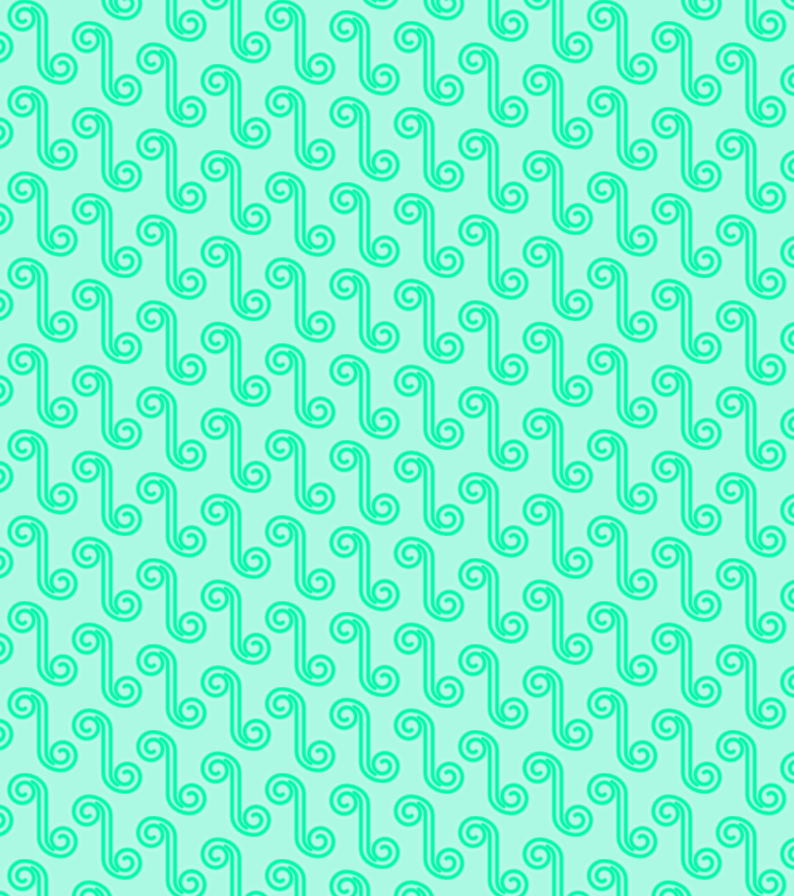
Give the GLSL for this pattern, as a WebGL 1 fragment shader.

```glsl
precision highp float;
// Staggered columns of double-stemmed S scrolls with spiral ends, mint on pale mint.

uniform vec2 u_resolution;

#define ROWS 10.425                      // repeats down the canvas height
#define COLUMN_STEP 0.7493               // column spacing, in row heights
#define ORIGIN vec2(0.4955, 0.935)       // centre of a scroll in column 0
#define LINE_WIDTH 0.045
#define STEM_OFFSET 0.0425               // each stem line from the scroll axis
#define CURL_CENTRE vec2(0.222, -0.288)
#define CURL_RADIUS 0.187
#define CURL_SHRINK 0.0225               // radius lost per quarter turn
#define CURL_END 6.3                     // quarter turns past the lowest point
#define GROUND vec3(0.672, 0.978, 0.892)
#define HALO vec3(0.710, 0.975, 0.912)
#define INK vec3(0.025, 0.970, 0.670)

const float QUARTER = 1.5707963;
const int CURL_STEPS = 46;
const int HOOK_STEPS = 6;

float segmentDistance(vec2 p, vec2 a, vec2 b) {
  vec2 pa = p - a, ba = b - a;
  return length(pa - ba * clamp(dot(pa, ba) / dot(ba, ba), 0.0, 1.0));
}

// Outer line: t = -1 leaves the stem, t = 0 is lowest, then it winds inward.
vec2 curlPoint(float t) {
  float a = (t - 1.0) * QUARTER;
  vec2 dir = vec2(cos(a), sin(a));
  if (t < 0.0) {
    vec2 bend = vec2(CURL_CENTRE.x + STEM_OFFSET, 0.215);
    float lowest = CURL_CENTRE.y - CURL_RADIUS;
    return vec2(CURL_CENTRE.x, lowest + bend.y) + dir * bend;
  }
  return CURL_CENTRE + dir * (CURL_RADIUS - CURL_SHRINK * t);
}

// Inner line: a short hook that stops beside the spiral.
vec2 hookPoint(float t) {
  float a = (t - 1.0) * QUARTER;
  return vec2(0.2, -0.27) + vec2(cos(a), sin(a)) * vec2(0.2 - STEM_OFFSET, 0.14);
}

// Lower half of the scroll; the upper half is the same turned by 180 degrees.
float scrollDistance(vec2 p) {
  if (p.y > 0.0) p = -p;
  vec2 a = curlPoint(-1.0);
  float d = segmentDistance(p, vec2(-STEM_OFFSET, 0.0), a);
  for (int i = 1; i <= CURL_STEPS; i++) {
    vec2 b = curlPoint(mix(-1.0, CURL_END, float(i) / float(CURL_STEPS)));
    d = min(d, segmentDistance(p, a, b));
    a = b;
  }
  a = hookPoint(-1.0);
  d = min(d, segmentDistance(p, vec2(STEM_OFFSET, 0.0), a));
  for (int i = 1; i <= HOOK_STEPS; i++) {
    vec2 b = hookPoint(mix(-1.0, -0.33, float(i) / float(HOOK_STEPS)));
    d = min(d, segmentDistance(p, a, b));
    a = b;
  }
  return d;
}

// Columns descend by a quarter row each, but by an eighth into columns 5 and 6.
float columnDrop(float column) {
  return 0.25 * column - 0.125 * (step(4.5, column) + step(5.5, column));
}

float columnDistance(vec2 p, float column) {
  float y = p.y + columnDrop(column);
  return scrollDistance(vec2(p.x - column * COLUMN_STEP, fract(y + 0.5) - 0.5));
}

void main() {
  float pixel = ROWS / u_resolution.y;
  vec2 p = gl_FragCoord.xy * pixel - ORIGIN;

  // Scrolls reach past their column, so the closer neighbour counts too.
  float place = p.x / COLUMN_STEP;
  float column = floor(place + 0.5);
  float neighbour = column + (place > column ? 1.0 : -1.0);
  float d = min(columnDistance(p, column), columnDistance(p, neighbour));
  d -= 0.5 * LINE_WIDTH;

  // Soft ink edge with a faint pale fringe around it.
  float edge = max(0.016, 0.75 * pixel);
  float fringe = smoothstep(0.01, 0.03, d) * (1.0 - smoothstep(0.03, 0.055, d));
  vec3 color = mix(GROUND, HALO, fringe);
  color = mix(INK, color, smoothstep(-edge, edge, d));
  gl_FragColor = vec4(color, 1.0);
}
```
